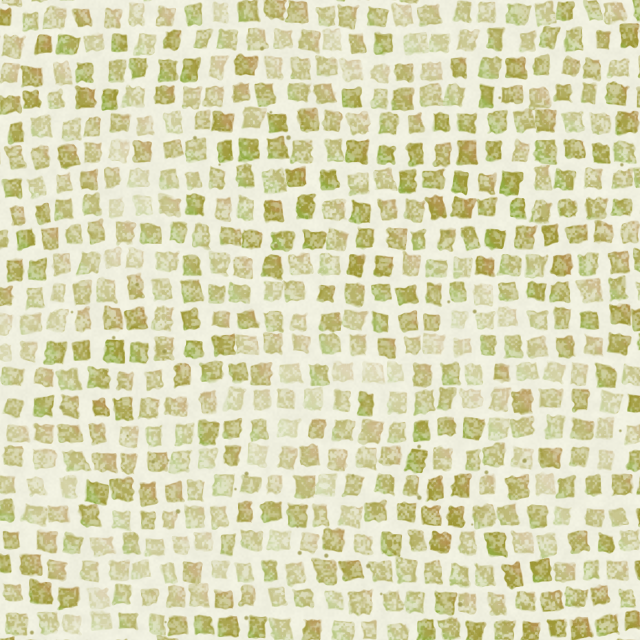
Write a Shadertoy shader that draws this texture.

```glsl
// Mosaic of small worn olive-green tiles, printed in uneven rows on cream paper.

const vec2 GRID = vec2(24.0, 23.0);          // tiles across, down
const vec2 HALF_MIN = vec2(0.27, 0.30);      // tile half sizes, in cells
const vec2 HALF_MAX = vec2(0.41, 0.41);
const vec2 JITTER = vec2(0.24, 0.20);        // centre offset, in cells
const float ROW_SHIFT = 0.6;
const float TILT = 0.34;                     // full range, radians
const float TAPER = 0.5;
const float CORNER = 0.05;
const float WARP = 0.22;                     // slow wobble of the rows, in cells
const float ROUGHNESS = 0.13;                // ragged tile edges, in cells
const float SOFTNESS = 0.045;                // edge blur, in cells
const float WEAR = 0.62;                     // ink lost to the grain
const float RIM = 0.16;                      // extra ink along tile edges
const float FADE = 0.85;                     // slow change of ink strength
const float SPECK_GRID = 48.0;
const float SPECK_SHARE = 0.022;

const vec3 PAPER = vec3(0.94, 0.94, 0.875);
const vec3 OLIVE = vec3(0.66, 0.64, 0.30);
const vec3 GREEN = vec3(0.62, 0.71, 0.34);
const vec3 TAN = vec3(0.73, 0.62, 0.38);

struct Tile {
    float dist;   // signed distance, in cells
    vec2 local;   // position from the tile centre
    vec2 id;
};

vec2 hash2(vec2 p) {
    vec3 q = fract(p.xyx * vec3(0.1031, 0.1030, 0.0973));
    q += dot(q, q.yzx + 33.33);
    return fract((q.xx + q.yz) * q.zy);
}

float noise(vec2 p) {
    vec2 i = floor(p);
    vec2 f = fract(p);
    f = f * f * (3.0 - 2.0 * f);
    float low = mix(hash2(i).x, hash2(i + vec2(1, 0)).x, f.x);
    float high = mix(hash2(i + vec2(0, 1)).x, hash2(i + vec2(1, 1)).x, f.x);
    return mix(low, high, f.y);
}

// Rounded quadrilateral with random size, tilt and taper
Tile makeTile(vec2 p, vec2 id) {
    vec2 tilt = hash2(id + 31.0) - 0.5;
    vec2 taper = hash2(id + 113.0) - 0.5;
    p -= (hash2(id + 7.0) - 0.5) * JITTER;
    p += vec2(tilt.x, -tilt.x) * TILT * p.yx;
    p.x += tilt.y * 0.25 * p.y;
    vec2 halfSize = mix(HALF_MIN, HALF_MAX, hash2(id + 67.0));
    halfSize *= 1.0 + TAPER * taper * clamp(p.yx, -0.5, 0.5);
    vec2 q = abs(p) - halfSize + CORNER;
    float d = length(max(q, 0.0)) + min(max(q.x, q.y), 0.0) - CORNER;
    return Tile(d, p, id);
}

Tile nearestTile(vec2 g) {
    Tile best = Tile(10.0, vec2(0), vec2(0));
    for (int j = -1; j <= 1; j++) {
        float row = floor(g.y) + float(j);
        float x = g.x + (hash2(vec2(row, 5.0)).x - 0.5) * ROW_SHIFT;
        for (int i = -1; i <= 1; i++) {
            vec2 id = vec2(floor(x) + float(i), row);
            Tile t = makeTile(vec2(x, g.y) - id - 0.5, id + 40.0);
            if (t.dist < best.dist) best = t;
        }
    }
    return best;
}

// Sparse stray ink dots between the tiles
float specks(vec2 uv, float blur) {
    vec2 p = uv * SPECK_GRID;
    vec2 id = floor(p);
    vec2 pick = hash2(id + 211.0);
    vec2 centre = 0.3 + 0.4 * hash2(id + 307.0);
    float d = length(fract(p) - centre) - mix(0.06, 0.17, pick.y);
    return smoothstep(blur, -blur, d) * step(pick.x, SPECK_SHARE);
}

void mainImage(out vec4 fragColor, in vec2 fragCoord) {
    vec2 uv = fragCoord / iResolution.xy;
    float pixel = 1.0 / min(iResolution.x, iResolution.y);

    // Grain at two scales
    float fine = noise(uv * 290.0);
    float coarse = noise(uv * 125.0 + 50.0);
    float grain = 0.55 * fine + 0.45 * coarse;

    // Warped grid of tiles
    vec2 wobble = vec2(noise(uv * 5.0 + 9.0), noise(uv * 5.0 + 73.0)) - 0.5;
    Tile tile = nearestTile(uv * GRID + wobble * 2.0 * WARP);
    float d = tile.dist + (coarse - 0.5) * ROUGHNESS;
    float blur = max(SOFTNESS, pixel * GRID.x);
    float cover = smoothstep(blur, -blur, d);

    // Ink strength: per tile, faded in broad patches, weakest on the left
    vec2 tone = hash2(tile.id + 171.0);
    float patches = noise(uv * 4.5 + 21.0) - 0.5 + 0.3 * (uv.x - 0.5);
    float strength = clamp(mix(0.48, 1.1, tone.x) + FADE * 0.6 * patches, 0.16, 1.12);
    float worn = mix(1.0, smoothstep(0.22, 0.68, grain), WEAR * (1.25 - 0.6 * tone.x));
    float rim = RIM * smoothstep(-0.16, -0.04, d);
    float ink = cover * strength * (worn + rim);

    // Hue: varies per tile, greener at lower left edges, warmer at upper right
    float side = dot(tile.local, vec2(0.75, 0.6));
    float hue = (tone.y - 0.5) * 0.9 + side * 1.5 + (coarse - 0.5) * 0.5;
    vec3 inkColor = mix(OLIVE, GREEN, smoothstep(0.1, 0.8, -hue));
    inkColor = mix(inkColor, TAN, smoothstep(0.15, 0.85, hue));

    // Mottled paper, then ink
    vec3 color = PAPER + (noise(uv * 60.0) - 0.5) * 0.025 + (fine - 0.5) * 0.02;
    color = mix(color, inkColor, min(ink, 1.15));
    color = mix(color, OLIVE * 0.9, 0.8 * specks(uv, max(0.09, pixel * SPECK_GRID)));
    fragColor = vec4(clamp(color, 0.0, 1.0), 1.0);
}
```
